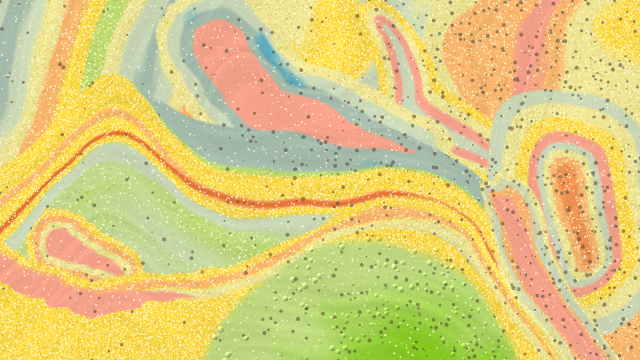
A Shadertoy shader for this texture:

```glsl
// Marbled pastel paint: folded ribbons of colour with gold glitter, pits and bubbles.
const vec3 YELLOW = vec3(.98, .85, .27), CREAM = vec3(.92, .89, .57);
const vec3 MIST = vec3(.79, .84, .71), STEEL = vec3(.64, .73, .67);
const vec3 PINK = vec3(.96, .63, .54), ORANGE = vec3(.97, .71, .43);
const vec3 RUST = vec3(.90, .45, .22), AQUA = vec3(.25, .62, .72);
const vec3 LIME = vec3(.73, .85, .43), LEAF = vec3(.52, .79, .13);
const vec3 SPARK = vec3(1., .98, .80), PIT = vec3(.36, .31, .22);
const float WARP = .05;   // gentle bend of every shape
const float SWIRL = .22;  // strong bend of the upper ribbons
const float SOFT = .006;  // softness of paint edges
const float GLITTER_CELLS = 150., PIT_CELLS = 75., BUBBLE_CELLS = 48.;
const vec3 COOL[8] = vec3[8](MIST, STEEL, MIST, CREAM, ORANGE, YELLOW, LIME, CREAM);
const vec3 WARM[8] = vec3[8](ORANGE, PINK, ORANGE, CREAM, YELLOW, MIST, CREAM, ORANGE);

vec2 hash2(vec2 c) {
  vec3 k = fract(c.xyx * vec3(.1031, .1030, .0973));
  k += dot(k, k.yzx + 33.33);
  return fract((k.xx + k.yz) * k.zy);
}

float corner(vec2 cell, vec2 offset) { return dot(hash2(cell) * 2. - 1., offset); }

// Gradient noise
float noise(vec2 p) {
  vec2 i = floor(p), f = p - i, e = vec2(1, 0), w = f * f * (3. - 2. * f);
  return mix(mix(corner(i, f), corner(i + e, f - e), w.x),
             mix(corner(i + e.yx, f - e.yx), corner(i + 1., f - 1.), w.x), w.y);
}
vec2 noise2(vec2 p) { return vec2(noise(p), noise(p + vec2(37, 82))); }

// Random dots: xy = position inside the dot, z = coverage
vec3 scatter(vec2 p, float cells, float density) {
  vec2 g = p * cells;
  float aa = .6 * cells / iResolution.y;
  vec3 best = vec3(0);
  for (int k = 0; k < 9; k++) {
    vec2 c = floor(g) + vec2(k % 3 - 1, k / 3 - 1);
    vec2 kind = hash2(c + 57.), v = g - c - hash2(c);
    float r = .15 + .28 * kind.x;
    float cover = (1. - smoothstep(r - aa, r + aa, length(v))) * step(kind.y, density);
    if (cover > best.z) best = vec3(v / r, cover);
  }
  return best;
}

float sq(float x) { return x * x; }
float inside(float d) { return 1. - smoothstep(-SOFT, SOFT, d); }

float taper(vec2 p, vec2 a, vec2 b, float ra, float rb) {
  float h = clamp(dot(p - a, b - a) / dot(b - a, b - a), 0., 1.);
  return length(p - mix(a, b, h)) - mix(ra, rb, h);
}

void stripe(inout vec3 col, vec3 paint, float d, float halfWidth) {
  col = mix(col, paint, inside(abs(d) - halfWidth) * smoothstep(0., .006, halfWidth));
}

// Nested outlines around one shape, painted from the outside in
void nest(inout vec3 col, float d, float w, vec3 core, vec3 inner, vec3 middle, vec3 outer) {
  col = mix(col, outer, inside(d - 3. * w));
  col = mix(col, middle, inside(d - 2. * w));
  col = mix(mix(col, inner, inside(d - w)), core, inside(d));
}

void mainImage(out vec4 fragColor, in vec2 fragCoord) {
  vec2 uv = fragCoord / iResolution.y;
  vec2 p = uv + WARP * (noise2(uv * 3.5) + .3 * noise2(uv * 9.));
  float x = p.x;

  // Upper ribbons: diagonal on the left, swirling on the right
  float warmth = smoothstep(.5, .85, x);
  vec2 q = p + SWIRL * (.3 + .7 * warmth) * noise2(p * 2.3 + 4.);
  float s = (q.x - .35 * q.y) * mix(19., 9., warmth) + 5. * warmth * noise(q * 2.2);
  s += .6 * noise(vec2(s * 2., p.y * 5.)) + 6.5;
  int i = int(floor(s)) & 7, j = (i + 1) & 7;
  float f = smoothstep(.3, .7, fract(s));
  vec3 col = mix(mix(COOL[i], COOL[j], f), mix(WARM[i], WARM[j], f), warmth);

  // Hairpin fold and the tall loop on the right
  vec2 b = p + .06 * noise2(p * 4.5 + 9.), knee = vec2(1.15, .72);
  float hairpin = min(taper(b, vec2(1.08, .93), knee, .012, .022), taper(b, knee, vec2(1.33, .58), .022, .012));
  nest(col, hairpin, .025, MIST, PINK, CREAM, YELLOW);
  float loop = taper(b, vec2(1.56, .51), vec2(1.63, .28), .028, .012);
  nest(col, loop - .09, .04, PINK, YELLOW, CREAM, MIST);
  nest(col, loop, .02, mix(RUST, ORANGE, .5), ORANGE, CREAM, MIST);

  // Pink finger in blue-grey paint above the wave
  float ridge = .44 + .19 * exp(-sq((x - .31) / .18)) - 1.65 * sq(max(x - 1.05, 0.)) - .6 * max(.16 - x, 0.);
  float u = p.y - ridge, ripple = .025 * noise(vec2(x * 4., u * 22.));
  knee = vec2(.73, .70);
  float finger = min(taper(p, vec2(.61, .88), knee, .072, .066), taper(p, knee, vec2(1.15, .58), .066, .005));
  nest(col, finger + ripple, .035, PINK, STEEL, MIST, CREAM);
  stripe(col, STEEL, u - .13 + ripple, .075 * smoothstep(.35, .6, x) * (1. - smoothstep(1.1, 1.55, x)));
  col = mix(col, PINK, inside(finger));
  float stain = smoothstep(.12, .45, noise(p * 8.5));
  col = mix(col, AQUA, .8 * stain * inside(abs(finger - .04) - .016));

  // Lime hollow under the wave, with a pink eye
  float lower = .19 + .2 * smoothstep(.45, 1.08, x) - 2.2 * sq(max(x - 1.1, 0.)) + .4 * max(.25 - x, 0.);
  float v = p.y - lower + ripple;
  vec3 hollow = mix(LIME, MIST, clamp(.35 + .9 * noise(vec2(x * 3., u * 12.)), 0., 1.));
  col = mix(col, mix(YELLOW, hollow, smoothstep(-.02, .02, v)), inside(u));
  nest(col, taper(p, vec2(.17, .33), vec2(.34, .235), .036, .006) + ripple, .02, PINK, CREAM, ORANGE, YELLOW);

  // Stripes of the wave and of its lower edge
  float left = 1. - smoothstep(.25, .6, x);
  stripe(col, MIST, u + .058 + ripple, .02);
  stripe(col, LIME, u - .075 - .08 * left + ripple, .018);
  stripe(col, YELLOW, u - .02 - .05 * left + ripple, .056 + .05 * left);
  stripe(col, ORANGE, u - .07 * left + .3 * ripple, .013);
  stripe(col, RUST, u + .3 * ripple, .008);
  stripe(col, YELLOW, v, .036);
  stripe(col, CREAM, v + .024, .014);
  stripe(col, ORANGE, v - .005, .011);
  stripe(col, PINK, v + .03, .035 * left);

  // Green mound and the pink fold beside it
  float mound = inside((length(p - vec2(1, -.13)) - .455) * .35);
  float depth = length((p - vec2(1.14, 0)) * vec2(.75, 1.2)) + .12 * noise(p * 7.);
  col = mix(col, mix(LEAF, mix(LIME, MIST, .25), smoothstep(.04, .32, depth)), mound);
  knee = vec2(1.47, .27);
  float fold = min(taper(p, vec2(1.39, .44), knee, .03, .034), taper(p, knee, vec2(1.66, -.03), .034, .025));
  nest(col, fold + ripple, .016, PINK, ORANGE, MIST, CREAM);

  // Streaks, then glitter, pits and bubbles
  float along = mix(s * 3., u * 45., inside(u - .2));
  col *= 1. + .09 * noise(vec2(along, x * 4.)) + .05 * noise(uv * 130.);
  float gold = smoothstep(.12, .5, min(col.r, col.g) - col.b) * (1. - mound);
  col *= mix(vec3(1), vec3(.96, .88, .68), scatter(uv + 3.7, GLITTER_CELLS, .4 * gold).z);
  col = mix(col, SPARK, .85 * scatter(uv, GLITTER_CELLS, .06 + .62 * gold).z);
  float pitted = (.03 + .2 * smoothstep(.5, 1.7, uv.x)) * (1. - .6 * gold);
  col = mix(col, PIT, .6 * scatter(uv + 8.1, PIT_CELLS, pitted).z);
  float patchy = smoothstep(-.25, .3, noise(uv * 6. + 2.));
  vec3 bubble = scatter(uv + 5.3, BUBBLE_CELLS, .4 * mound * patchy);
  col *= 1. + .38 * bubble.z * dot(bubble.xy, vec2(-.6, .8));
  fragColor = vec4(clamp(col, 0., 1.), 1);
}
```
